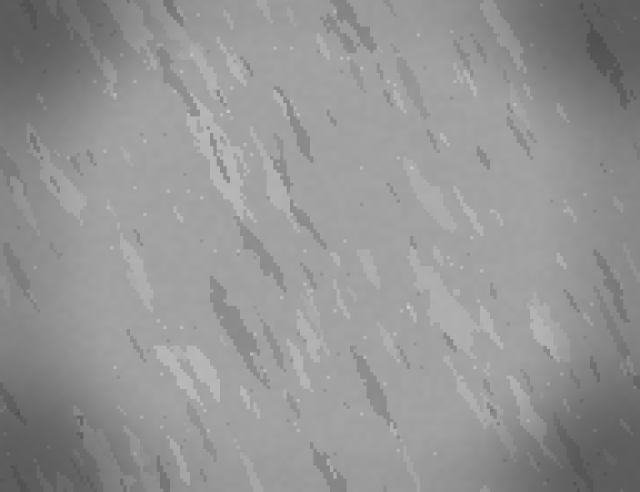
A WebGL 1 fragment shader for this texture:

```glsl
precision highp float;

uniform vec2 u_resolution;

const float PI = 3.14159265;
const vec2 BLOCKS = vec2(192.0, 148.0);
const float BASE_GRAY = 0.634;
const float EDGE_DROP = 0.27;

// Slanted grids: x = columns, y = columns shifted over the full height, z = rows
const vec3 LARGE_GRID = vec3(12.0, 5.0, 4.0);
const vec3 MEDIUM_GRID = vec3(26.0, 10.0, 7.0);
const vec3 SMALL_GRID = vec3(60.0, 23.0, 20.0);
const vec3 CLUSTER_GRID = vec3(7.0, 2.0, 5.0);
const vec3 BEND_GRID = vec3(18.0, 7.0, 9.0);
const vec3 RAGGED_GRID = vec3(70.0, 27.0, 36.0);
const vec3 SPLINTER_GRID = vec3(130.0, 50.0, 42.0);
const vec3 MOTTLE_GRID = vec3(90.0, 0.0, 70.0);

float hash(vec2 p, float salt) {
  vec3 q = fract(vec3(p.xyx + salt * 7.31) * 0.1031);
  q += dot(q, q.yzx + 33.33);
  return fract((q.x + q.y) * q.z);
}

vec2 toGrid(vec2 uv, vec3 grid) {
  return vec2(grid.x * uv.x + grid.y * uv.y, grid.z * uv.y);
}

// Cells that coincide after tiling get the same index
vec2 wrapCell(vec2 cell, vec3 grid) {
  float turn = floor((cell.y + 0.5) / grid.z);
  float column = mod(cell.x - grid.y * turn + 0.5, grid.x) - 0.5;
  return floor(vec2(column, cell.y - grid.z * turn) + 0.5);
}

float noise(vec2 uv, vec3 grid, float salt) {
  vec2 p = toGrid(uv, grid);
  vec2 cell = floor(p);
  vec2 f = p - cell;
  f = f * f * (3.0 - 2.0 * f);
  float a = hash(wrapCell(cell, grid), salt);
  float b = hash(wrapCell(cell + vec2(1.0, 0.0), grid), salt);
  float c = hash(wrapCell(cell + vec2(0.0, 1.0), grid), salt);
  float d = hash(wrapCell(cell + vec2(1.0, 1.0), grid), salt);
  return mix(mix(a, b, f.x), mix(c, d, f.x), f.y);
}

// Flat-toned spindles, one candidate per cell; later ones cover earlier ones
float flakes(float tone, vec2 uv, vec3 grid, float presence, float rough, float salt) {
  vec2 p = toGrid(uv, grid);
  vec2 home = floor(p);
  for (int j = -1; j <= 1; j++) {
    for (int i = -1; i <= 1; i++) {
      vec2 cell = home + vec2(float(i), float(j));
      vec2 id = wrapCell(cell, grid);
      if (hash(id, salt) < presence) {
        vec2 center = cell + vec2(hash(id, salt + 1.0), hash(id, salt + 2.0));
        float shade = hash(id, salt + 3.0);
        float isLight = step(shade, 0.56);
        float size = hash(id, salt + 4.0);
        vec2 halfSize = mix(vec2(0.17, 0.32), vec2(0.36, 0.64), size);
        halfSize.x *= mix(0.8, 1.0, isLight);
        vec2 q = (p - center) / halfSize;
        float light = mix(0.045, 0.13, shade / 0.56);
        float dark = -mix(0.07, 0.15, (shade - 0.56) / 0.44);
        if (abs(q.x) + q.y * q.y + rough < 1.0) tone = mix(dark, light, isLight);
      }
    }
  }
  return tone;
}

float speck(vec2 block, float cluster) {
  vec2 id = mod(block, BLOCKS);
  float present = step(1.0 - 0.012 * cluster, hash(id, 61.0));
  return present * mix(-0.09, 0.13, step(0.4, hash(id, 62.0)));
}

float blockTone(vec2 block) {
  vec2 uv = (block + 0.5) / BLOCKS;
  float cluster = noise(uv, CLUSTER_GRID, 51.0);
  float rough = 1.0 * (noise(uv, RAGGED_GRID, 52.0) - 0.5)
              + 0.9 * (noise(uv, SPLINTER_GRID, 53.0) - 0.5);
  vec2 bent = uv + vec2(0.022 * (noise(uv, BEND_GRID, 54.0) - 0.5), 0.0);
  float tone = flakes(0.0, bent, LARGE_GRID, 0.30, rough, 1.0);
  tone = flakes(tone, bent, MEDIUM_GRID, 0.08 + 0.28 * cluster, rough, 11.0);
  tone = flakes(tone, bent, SMALL_GRID, 0.02 + 0.16 * cluster, rough, 21.0);
  return tone + speck(block, cluster);
}

// Blends neighbouring blocks only across a border one pixel wide
float smoothBlocks(vec2 uv) {
  vec2 p = uv * BLOCKS - 0.5;
  vec2 corner = floor(p);
  vec2 pixel = BLOCKS / u_resolution;
  vec2 blend = clamp((p - corner - 0.5) / pixel + 0.5, 0.0, 1.0);
  float sum = 0.0;
  for (int j = 0; j <= 1; j++) {
    for (int i = 0; i <= 1; i++) {
      vec2 offset = vec2(float(i), float(j));
      vec2 side = mix(1.0 - blend, blend, offset);
      float weight = side.x * side.y;
      if (weight > 0.0) sum += weight * blockTone(corner + offset);
    }
  }
  return sum;
}

float shadedBase(vec2 uv) {
  vec2 rim = 0.5 + 0.5 * cos(2.0 * PI * uv);
  float reach = dot(rim * rim, vec2(0.8, 0.6));
  return BASE_GRAY - EDGE_DROP * smoothstep(0.4, 1.38, reach);
}

void main() {
  vec2 uv = gl_FragCoord.xy / u_resolution;
  float mottle = 0.03 * (noise(uv, MOTTLE_GRID, 71.0) - 0.5);
  float gray = shadedBase(uv) * (1.0 + smoothBlocks(uv) + mottle);
  gl_FragColor = vec4(vec3(gray), 1.0);
}
```
